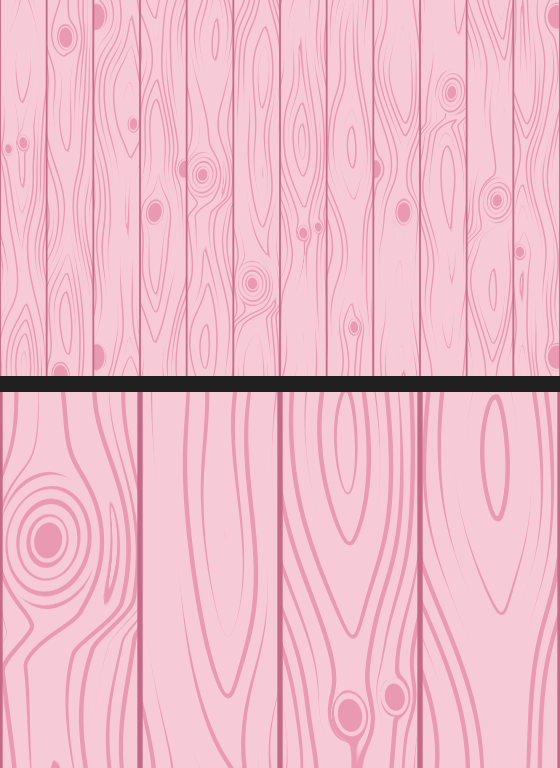
Top: the whole. Bottom: its middle third, enlarged.
Give the GLSL for this texture, as a WebGL 2 fragment shader.

```glsl
#version 300 es
precision highp float;
// Twelve pink wooden planks side by side, each running the full height.
// Grain lines are contours of a layered-sine field that flows around the
// knots like a stream around a pillar; rings and a solid core fill the knots.

uniform vec2 u_resolution;
out vec4 fragColor;

const float PLANKS = 12.0;
const vec3 WOOD = vec3(0.970, 0.792, 0.843);
const vec3 GRAIN = vec3(0.918, 0.600, 0.702);
const vec3 SEAM = vec3(0.770, 0.410, 0.535);
const float SEAM_HALF = 0.019;     // all lengths are in plank widths
const float LINE_HALF = 0.016;
const float LINE_DENSITY = 10.5;
const float RING_SPACING = 0.075;
const float KNOT_STRETCH = 1.4;
const float TAU = 6.2831853;
// Height of the main knot of each plank, as a share of the canvas height
const float KNOT_HEIGHT[12] = float[12](
    0.62, 0.90, 0.67, 0.435, 0.535, 0.246,
    0.38, 0.13, 0.435, 0.754, 0.467, 0.33);

float hash(vec2 v) {
    return fract(sin(dot(v, vec2(41.3, 289.1))) * 4375.85);
}

bool isRinged(int plank) {
    return plank > 0 && (plank + 1) % 5 < 2;
}

// Knot as centre (xy), core radius (z) and radius kept free of grain (w)
vec4 knot(int plank, int k, float height) {
    float side = plank < 6 ? 1.0 : -1.0;
    float mainY = KNOT_HEIGHT[plank] * height;
    bool cornered = plank % 9 == 2;
    if (k == 0) {
        float x = 0.5 - 0.18 * sin(TAU * float(plank) / PLANKS);
        if (cornered) x = 0.5 + 0.36 * side;
        if (isRinged(plank)) return vec4(x, mainY, 0.095, 0.35);
        float core = plank % 5 == 3 || plank == 1 ? 0.145 : 0.085;
        return vec4(x, mainY, core, core * 1.55);
    }
    if (cornered)
        return vec4(0.5 - 0.44 * side, height * (k == 1 ? 0.955 : 0.05), 0.19, 0.22);
    if (k == 1 && plank % 5 == 3)
        return vec4(0.5 + 0.46 * side, 0.55 * height, 0.13, 0.16);
    if (k == 1 && plank % 6 == 0)
        return vec4(0.5 - 0.32 * side, mainY - 0.13 * side, 0.07, 0.10);
    if (k == 1 && plank == 1)
        return vec4(0.3, 0.0, 0.16, 0.22);
    return vec4(0.5, -9.0, 0.0, 0.0);
}

vec2 fromKnot(vec2 p, vec4 kn) {
    return (p - kn.xy) / vec2(1.0, KNOT_STRETCH);
}

// Scalar field whose contours are the grain lines
float grainField(vec2 p, int plank, float height) {
    float seed = TAU * hash(vec2(float(plank), 3.0));
    float x = p.x;
    for (int k = 0; k < 3; k++) {
        vec4 kn = knot(plank, k, height);
        vec2 d = fromKnot(p, kn);
        x -= d.x * kn.w * kn.w / max(dot(d, d), max(kn.w * kn.w, 1e-4));
    }
    vec4 heart = knot(plank, 0, height);
    float s = x - mix(0.5, heart.x, 0.7);
    s += 0.045 * sin(p.y * 0.9 + seed) + 0.02 * sin(p.y * 2.3 + seed * 2.0);
    // Sideways knee below a ringed knot
    if (isRinged(plank))
        s -= 0.2 * smoothstep(-0.95, -0.65, p.y - heart.y - 0.25 * p.x);
    float arches = 1.7 * sin(p.y * 0.95 + seed * 3.0) + 0.8 * sin(p.y * 1.9 + seed);
    float ripple = 0.22 * sin(p.y * 3.1 + s * 6.0 + seed);
    return LINE_DENSITY * sqrt(s * s + 0.003) + 1.5 * s + arches + ripple;
}

// Antialiased coverage of a stroke at distance d
float stroke(float d, float halfWidth, float px) {
    return clamp(0.5 + (halfWidth - d) / px, 0.0, 1.0) * min(1.0, 2.0 * halfWidth / px);
}

void main() {
    float unit = u_resolution.x / PLANKS;
    float px = 1.0 / unit;
    float height = u_resolution.y / unit;
    vec2 p = gl_FragCoord.xy / unit;
    float column = min(floor(p.x), PLANKS - 1.0);
    int plank = int(column);
    p.x -= column;

    // Grain: contour distance, with each line swelling and fading lengthwise
    float f = grainField(p, plank, height);
    vec2 slope = vec2(grainField(p + vec2(px, 0.0), plank, height),
                      grainField(p + vec2(0.0, px), plank, height)) - f;
    float dist = abs(fract(f) - 0.5) * px / max(length(slope), 0.02);
    float tone = hash(vec2(floor(f), column));
    float swell = sin(p.y * (0.6 + 0.7 * tone) + tone * 40.0);
    float ink = stroke(dist, LINE_HALF * smoothstep(-0.9, 0.9, swell), px);

    // Knots: clear the grain, then add rings and core
    for (int k = 0; k < 3; k++) {
        vec4 kn = knot(plank, k, height);
        vec2 d = fromKnot(p, kn);
        float angle = atan(d.y, d.x + 1e-5);
        float r = length(d) * (1.0 + 0.06 * sin(2.0 * angle + column));
        float ring = abs(fract((r - kn.z) / RING_SPACING) - 0.5) * RING_SPACING;
        float ringHalf = LINE_HALF * (0.65 + 0.3 * sin(angle + r * 30.0));
        float rings = r > kn.z ? stroke(ring, ringHalf, px) : 0.0;
        ink = mix(ink, rings, clamp(0.5 + (kn.w - length(d)) / px, 0.0, 1.0));
        ink = max(ink, clamp(0.5 + (kn.z - r) / px, 0.0, 1.0));
    }

    // Seams between planks
    float seam = stroke(min(p.x, 1.0 - p.x), SEAM_HALF, px);
    fragColor = vec4(mix(mix(WOOD, GRAIN, ink), SEAM, seam), 1.0);
}
```
